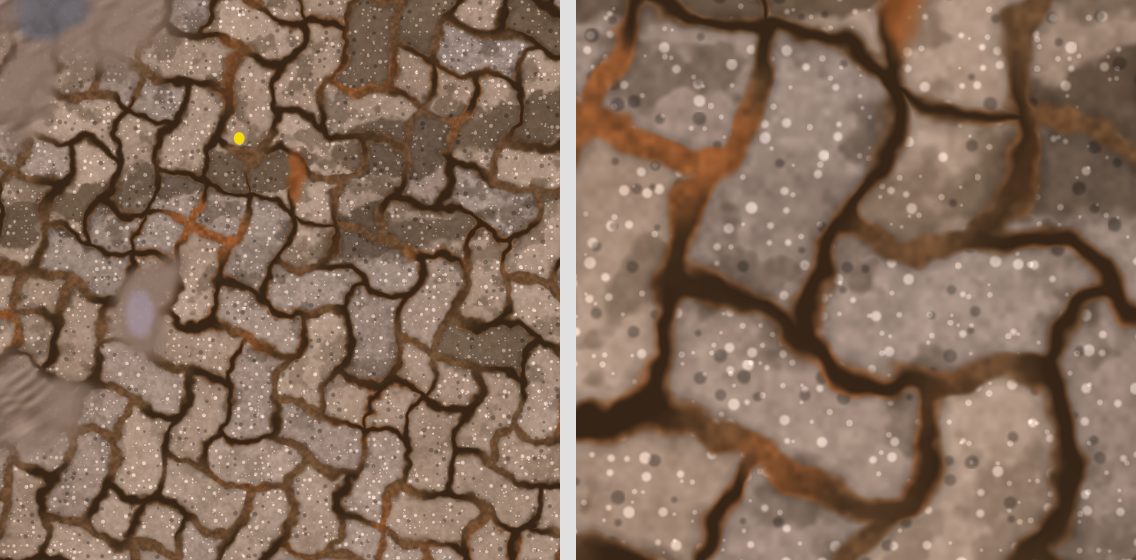
Left, the full canvas; right, a detail of the centre.
A Shadertoy shader for this texture:

```glsl
#define PAVERS 12.2
#define TILT 0.31
#define JOINT 0.055
#define LIGHT_STONE vec3(0.74, 0.635, 0.56)
#define MID_STONE vec3(0.55, 0.45, 0.375)
#define GREY_STONE vec3(0.58, 0.51, 0.485)
#define SOIL vec3(0.41, 0.29, 0.19)
#define GAP vec3(0.21, 0.145, 0.09)
#define RUST vec3(0.60, 0.34, 0.17)
#define SLATE vec3(0.40, 0.38, 0.40)
#define YELLOW vec3(0.96, 0.86, 0.05)

float hash(vec2 p) {
    vec3 q = fract(p.xyx * 0.1031);
    q += dot(q, q.yzx + 33.33);
    return fract((q.x + q.y) * q.z);
}

float noise(vec2 p) {
    vec2 i = floor(p), f = fract(p);
    f = f * f * (3.0 - 2.0 * f);
    return mix(mix(hash(i), hash(i + vec2(1, 0)), f.x),
               mix(hash(i + vec2(0, 1)), hash(i + vec2(1, 1)), f.x), f.y);
}

float fbm(vec2 p) {
    float sum = 0.0, amp = 0.53;
    for (int i = 0; i < 4; i++) {
        sum += amp * noise(p);
        p = mat2(1.6, 1.2, -1.2, 1.6) * p + 7.3;
        amp *= 0.5;
    }
    return sum;
}

// Herringbone of 2 by 1 blocks: distance inward from the block edge
float paver(vec2 p, out vec2 id) {
    vec2 cell = floor(p);
    float k = mod(cell.x - cell.y, 4.0);
    bool lying = k < 1.5;
    id = cell;
    if (k > 0.5 && k < 1.5) id.x -= 1.0;
    if (k > 1.5 && k < 2.5) id.y -= 1.0;
    vec2 halfSize = lying ? vec2(1.0, 0.5) : vec2(0.5, 1.0);
    vec2 local = p - id - halfSize;
    vec2 q = abs(local) - halfSize + 0.15;
    float d = 0.15 - length(max(q, 0.0)) - min(max(q.x, q.y), 0.0);
    // A few blocks are cracked across the middle
    float crack = abs(lying ? local.x : local.y) + 0.02;
    return hash(id + 3.7) > 0.86 ? min(d, crack) : d;
}

// Scattered round flecks, one at most per grid cell
float flecks(vec2 p, float share) {
    vec2 cell = floor(p);
    vec2 centre = 0.3 + 0.4 * vec2(hash(cell + 11.0), hash(cell + 23.0));
    float radius = 0.12 + 0.2 * hash(cell + 5.0);
    float dist = length(fract(p) - centre);
    return step(1.0 - share, hash(cell)) * (1.0 - smoothstep(radius - 0.1, radius + 0.14, dist));
}

float blob(vec2 p, vec2 centre, vec2 size) {
    return 1.0 - smoothstep(0.55, 1.1, length((p - centre) / size));
}

void mainImage(out vec4 fragColor, in vec2 fragCoord) {
    vec2 uv = fragCoord / iResolution.xy;
    float broad = fbm(uv * 9.0);
    float patchy = fbm(uv * 24.0 + 40.0);
    float grain = noise(uv * 120.0) * 0.55 + noise(uv * 230.0) * 0.45;

    // Tilted grid with wavy, worn edges
    float c = cos(TILT), s = sin(TILT);
    vec2 p = mat2(c, s, -s, c) * uv * PAVERS + vec2(20.3, 20.8);
    vec2 wave = sin(3.14159 * p.yx);
    vec2 wobble = vec2(fbm(p * 1.4), fbm(p * 1.4 + 31.0)) - 0.5;
    vec2 chips = vec2(noise(p * 6.0), noise(p * 6.0 + 17.0)) - 0.5;
    p += 0.13 * wave + 0.45 * wobble + 0.09 * chips;
    vec2 id;
    float d = paver(p, id);
    float tint = hash(id);

    // Stone faces
    float tone = 0.56 + 0.8 * (broad - 0.5) + 0.35 * (tint - 0.5) + 0.6 * (grain - 0.5);
    vec3 col = mix(MID_STONE, LIGHT_STONE, clamp(tone, 0.0, 1.1));
    float grey = smoothstep(0.45, 0.9, hash(id + 9.0)) * mix(0.35, 0.75, uv.y);
    col = mix(col, GREY_STONE * (0.82 + 0.36 * grain), grey);

    // Damp bands, damp blocks and stains
    float ragged = (broad - 0.5) * 0.11 + (patchy - 0.5) * 0.07 + (tint - 0.5) * 0.035;
    float band = 1.0 - smoothstep(0.035, 0.05, abs(uv.y - 0.61 - 0.19 * uv.x) + ragged);
    float lower = 1.0 - smoothstep(0.03, 0.048, abs(uv.y - 0.40 - 0.25 * uv.x) + ragged);
    band = max(band, lower * smoothstep(0.4, 0.62, uv.x));
    float dampBlock = step(0.94, hash(id + 51.0)) * 0.85;
    float stain = smoothstep(0.56, 0.68, patchy + 0.35 * (broad - 0.5)) * 0.6;
    float damp = max(max(band * 0.95, dampBlock), stain * smoothstep(-0.2, 0.6, uv.y));
    col = mix(col, col * vec3(0.61, 0.58, 0.53), damp);

    // Pale grit and dark pits
    col += 0.24 * flecks(uv * 95.0, 0.22) + 0.17 * flecks(uv * 170.0 + 8.0, 0.1);
    col *= 1.0 - 0.28 * flecks(uv * 80.0 + 31.0, 0.15);

    // Worn rims, soil and open gaps
    float width = JOINT * (0.65 + 1.1 * noise(p * 1.7 + 60.0));
    col *= 1.0 - 0.2 * (1.0 - smoothstep(width, width + 0.16, d));
    vec3 soil = mix(SOIL, RUST, smoothstep(0.55, 0.8, fbm(uv * 7.0 + 80.0)) * 0.7);
    soil *= 0.75 + 0.5 * grain;
    float gapShare = smoothstep(0.25, 0.6, noise(p * 1.1 + 90.0));
    col = mix(soil, col, smoothstep(width, width + 0.07, d));
    col = mix(col, GAP, gapShare * (1.0 - smoothstep(width * 0.5, width + 0.03, d)));
    col = mix(col, RUST * (0.6 + 0.7 * patchy),
              0.85 * blob(uv + 0.05 * wobble, vec2(0.525, 0.685), vec2(0.022, 0.045)));

    // Smeared areas with brushed streaks
    vec2 soft = uv + 0.12 * (vec2(broad, fbm(uv * 8.0 + 12.0)) - 0.5);
    float smear = max(blob(soft, vec2(0.14, 0.97), vec2(0.25, 0.13)),
                      blob(soft, vec2(0.05, 0.82), vec2(0.09, 0.12)));
    smear = max(smear, blob(soft, vec2(0.07, 0.26), vec2(0.12, 0.11)));
    smear = max(smear, blob(soft, vec2(0.26, 0.45), vec2(0.07, 0.09)));
    vec2 along = vec2(uv.x * 0.87 + uv.y * 0.5, uv.y * 0.87 - uv.x * 0.5);
    float streak = noise(along * vec2(24.0, 105.0) + 2.0 * broad);
    streak = mix(0.55, streak, smoothstep(0.35, 0.6, noise(uv * 7.0 + 5.0)));
    vec3 brushed = mix(vec3(0.40, 0.32, 0.27), vec3(0.67, 0.57, 0.51), streak);
    brushed = mix(brushed, SLATE * (0.8 + 0.4 * patchy), blob(soft, vec2(0.08, 0.96), vec2(0.08, 0.06)));
    brushed = mix(brushed, vec3(0.63, 0.57, 0.62), 0.8 * blob(uv, vec2(0.25, 0.44), vec2(0.03, 0.05)));
    col = mix(col, brushed, smear * 0.92);

    // Small yellow disc
    float disc = length((uv - vec2(0.427, 0.753)) * vec2(1.1, 0.95));
    col = mix(col, YELLOW, 1.0 - smoothstep(0.009, 0.012, disc));

    fragColor = vec4(clamp(col, 0.0, 1.0), 1.0);
}
```
